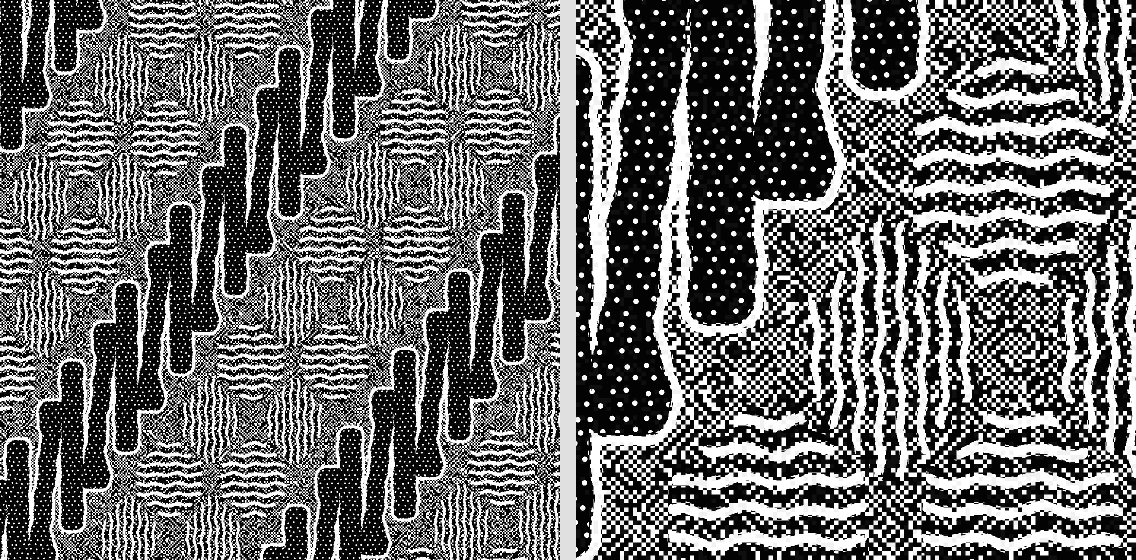
Left: the whole. Right: its middle third, enlarged.
Write a three.js fragment shader that draws this pattern.

```glsl
// Diagonal bands of haloed bars between paired discs of wavy lines, drawn in one-bit stipple.
#define GRAIN 384.0                  // stipple grains across the canvas
#define BAR_STEP vec2(0.097, 0.140)  // from one bar to the next along a band
#define BAND_STEP vec2(0.594, 0.0208) // from one band to the next
#define BAR_ORIGIN vec2(0.323, 0.4837)
#define BAR_HALF vec2(0.0182, 0.149)
#define DISC_ORIGIN vec2(0.3457, 0.080)
#define DISC_SPREAD 0.0755           // half the gap between paired discs
#define HALO 0.0068                  // outer edge of the white outline
#define GROUND_TONE 0.40
#define DISC_TONE 0.28
#define LINE_TONE 0.92

varying vec2 vUv;

float hash(vec2 p) {
  vec3 q = fract(p.xyx * vec3(0.1031, 0.1030, 0.0973));
  q += dot(q, q.yzx + 33.33);
  return fract((q.x + q.y) * q.z);
}

float roundedBox(vec2 p, vec2 halfSize, float radius) {
  vec2 d = abs(p) - halfSize + radius;
  return length(max(d, 0.0)) + min(max(d.x, d.y), 0.0) - radius;
}

// A straight bar and the leaning, waisted bar to its right.
float barPair(vec2 p) {
  float wobble = 0.0014 * sin(p.y * 95.0) + 0.0008 * sin(p.y * 210.0);
  float straight = roundedBox(p - vec2(0.7 * wobble, 0.0), BAR_HALF, 0.012);
  vec2 q = p - vec2(0.0, 0.0716);
  float t = clamp(q.y / 0.1465, -1.0, 1.0);
  float foot = smoothstep(-0.50, -0.88, t);
  q.x -= mix(0.0410, 0.0600, smoothstep(-0.7, 0.85, t)) + wobble;
  float halfWidth = 0.0145 + 0.0090 * foot + 0.0060 * smoothstep(0.5, 0.9, t);
  return min(straight, roundedBox(q, vec2(halfWidth, 0.1465), 0.011));
}

float bandDistance(vec2 p) {
  float nearest = floor(p.x / BAR_STEP.x + 0.5);
  float d = 1.0;
  for (int i = -2; i <= 1; i++)
    d = min(d, barPair(p - (nearest + float(i)) * BAR_STEP));
  return d;
}

// Eight wavy lines cut to an octagon; returns (line, inside).
vec2 lineDisc(vec2 p, float upright, float phase) {
  float along = mix(p.x, p.y, upright);
  float across = mix(p.y, p.x, upright) / mix(0.0178, 0.0127, upright);
  float wave = sin(along * 165.0 + phase) + 0.6 * sin(along * 95.0 - phase + floor(across));
  float u = across + 0.11 * wave;
  float middle = abs(floor(u) + 0.5);
  float reach = mix(min(0.060, 0.0846 - 0.0178 * middle),
                    min(0.077, 0.0870 - 0.0159 * middle), upright);
  float inside = smoothstep(0.003, -0.003, abs(along) - reach) * step(abs(u), 4.0);
  float line = smoothstep(0.28, 0.08, abs(fract(u) - 0.5));
  return vec2(line * inside, inside);
}

// Rows of disc pairs, lying and upright by turns.
float discTone(vec2 p) {
  vec2 rowStep = 0.75 * BAR_STEP;
  p -= DISC_ORIGIN;
  float nearest = floor(p.y / rowStep.y + 0.5);
  float tone = GROUND_TONE;
  for (int i = -1; i <= 1; i++) {
    float row = nearest + float(i);
    vec2 q = p - row * rowStep;
    float side = q.x < 0.0 ? -1.0 : 1.0;
    q.x -= side * DISC_SPREAD;
    vec2 disc = lineDisc(q, mod(row, 2.0), row * 2.3 + side);
    tone = mix(tone, mix(DISC_TONE, LINE_TONE, disc.x), disc.y);
  }
  return tone;
}

// Wandering patches of diagonals and checks, roughened by high-passed noise.
float weaveThreshold(vec2 g) {
  float patches = sin(g.x * 0.5 + 2.0 * sin(g.y * 0.23))
                + sin(g.y * 0.6 + 2.0 * sin(g.x * 0.19));
  float weave = mod(g.x + (patches < 0.0 ? -g.y : g.y), 3.0) - 1.0;
  if (abs(patches) < 0.7) weave = 1.4 * mod(g.x + g.y, 2.0) - 0.7;
  vec2 e = vec2(1.0, 0.0);
  float around = hash(g + e) + hash(g - e) + hash(g + e.yx) + hash(g - e.yx);
  return 0.5 + 0.27 * weave + 0.26 * (hash(g) - 0.25 * around);
}

// One jittered round speck in each staggered cell of four by three grains.
float speck(vec2 g) {
  vec2 size = vec2(4.0, 3.0);
  g.x += 2.0 * mod(floor(g.y / size.y), 2.0);
  vec2 cell = floor(g / size);
  vec2 spot = 1.0 + vec2(1.6, 0.9) * vec2(hash(cell + 7.0), hash(cell + 91.0));
  return step(length(g - size * cell - spot), 0.62);
}

// Thresholds vary by grain while the shapes stay smooth.
float shadeAt(vec2 uv) {
  vec2 p = uv - BAR_ORIGIN;
  vec2 grain = floor(uv * GRAIN);
  vec2 a = BAR_STEP, b = BAND_STEP;
  float lane = (a.x * p.y - a.y * p.x) / (a.x * b.y - a.y * b.x);
  float d = bandDistance(p - floor(lane + 0.5) * b);
  float halo = smoothstep(0.0005, 0.0030, d) * smoothstep(HALO + 0.0025, HALO - 0.0020, d);
  float tone = mix(discTone(p - floor(lane) * b), 0.97, halo) * smoothstep(-0.001, 0.002, d);
  float lit = d < 0.0 ? speck(uv * GRAIN) : step(weaveThreshold(grain), tone);
  float wear = step(0.8, hash(grain + 311.0));
  return mix(mix(0.01, 0.06, wear), mix(1.0, 0.95, wear), lit);
}

void main() {
  // Four close samples soften the edges at any size.
  vec2 spread = 0.15 * vec2(dFdx(vUv.x), dFdy(vUv.y));
  float shade = 0.0;
  for (int i = 0; i < 4; i++) {
    vec2 corner = vec2(mod(float(i), 2.0), floor(float(i) / 2.0)) * 2.0 - 1.0;
    shade += 0.25 * shadeAt(vUv + corner * spread);
  }
  gl_FragColor = vec4(vec3(shade), 1.0);
}
```
